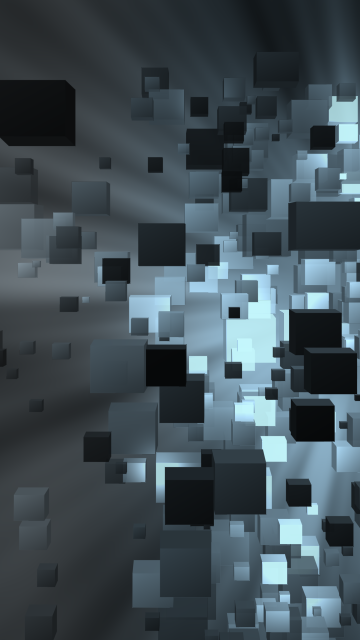
This background is drawn by a Shadertoy shader. Its source:

```glsl
// Floating blocks in a hazy, cyan-lit space crossed by soft light rays.
// Each block is a rectangle swept toward a vanishing point; hashed grid layers
// scatter the small ones from far to near, and a few large ones lead the scene.
const vec2  CANVAS     = vec2(0.5625, 1.0);  // working units: height = 1
const vec2  VANISH     = vec2(0.29, 0.60);   // block sides recede to here
const vec2  RAY_SOURCE = vec2(0.58, 0.54);
const vec3  COOL       = vec3(0.79, 1.00, 1.13);
const vec3  NEUTRAL    = vec3(0.92, 1.00, 1.05);
const vec3  HIGHLIGHT  = vec3(0.77, 0.97, 0.99);
const float SWEEP      = 1.5;                // block depth per half height
const float RAY_GAIN   = 0.85;
const float BEAM_GAIN  = 0.95;
const int   LAYERS     = 11;

float hash(vec2 p) {
    vec3 q = fract(p.xyx * 0.1031);
    q += dot(q, q.yzx + 33.33);
    return fract((q.x + q.y) * q.z);
}
vec2 hash2(vec2 p) { return vec2(hash(p), hash(p + 57.3)); }

float cornerSlope(vec2 cell, vec2 f) {
    float a = 6.2832 * hash(cell);
    return dot(vec2(cos(a), sin(a)), f);
}
float gradientNoise(vec2 p) {
    vec2 i = floor(p), f = fract(p), o = vec2(1, 0);
    vec2 w = f * f * f * (f * (f * 6.0 - 15.0) + 10.0);
    return mix(mix(cornerSlope(i, f), cornerSlope(i + o.xy, f - o.xy), w.x),
               mix(cornerSlope(i + o.yx, f - o.yx), cornerSlope(i + 1.0, f - 1.0), w.x), w.y);
}

float glow(vec2 p, vec2 centre, vec2 radius) {
    vec2 q = (p - centre) / radius;
    return exp(-dot(q, q));
}
// Brightness of the lit haze
float lightField(vec2 p) {
    return 0.21 - 0.07 * smoothstep(0.75, 1.0, p.y)
         + 0.36 * glow(p, vec2(0.37, 0.48), vec2(0.15, 0.13))
         + 0.36 * glow(p, vec2(0.51, 0.33), vec2(0.15, 0.16))
         + 0.36 * glow(p, vec2(0.58, 0.70), vec2(0.11, 0.18))
         + 0.16 * glow(p, vec2(0.12, 0.58), vec2(0.28, 0.13))
         + 0.12 * glow(p, vec2(0.45, 0.12), vec2(0.20, 0.12))
         - 0.07 * glow(p, vec2(0.00, 0.42), vec2(0.16, 0.07));
}
// Narrow beams that only show where they strike a block
float spotlight(vec2 p) {
    return glow(p, vec2(0.35, 0.49), vec2(0.10, 0.07))
         + glow(p, vec2(0.43, 0.42), vec2(0.07, 0.06))
         + glow(p, vec2(0.25, 0.27), vec2(0.04))
         + glow(p, vec2(0.34, 0.84), vec2(0.04))
         + glow(p, vec2(0.46, 0.29), vec2(0.07, 0.05))
         + glow(p, vec2(0.55, 0.80), vec2(0.05, 0.12))
         + glow(p, vec2(0.46, 0.13), vec2(0.07, 0.10));
}

vec3 tone(float v, float cool) {
    return min(max(v, 0.03) * mix(NEUTRAL, COOL, cool), HIGHLIGHT);
}
vec3 background(vec2 p) {
    vec2 away = p - RAY_SOURCE;
    vec2 dir = away / max(length(away), 0.001);
    float rays = gradientNoise(dir * 4.0 + 3.7) + 0.5 * gradientNoise(dir * 12.0);
    float v = lightField(p) * (1.0 + RAY_GAIN * rays * smoothstep(0.1, 0.4, length(away)));
    return tone(v + 0.05 * gradientNoise(p * 5.0), smoothstep(0.05, 0.4, p.x));
}

// Front rectangle plus the two faces swept toward the vanishing point
void drawBlock(inout vec3 col, vec2 p, vec2 c, vec2 h, float shade, float beam, float alpha) {
    float aa = 0.7 / iResolution.y;
    vec2 e = (VANISH - c) * SWEEP * h.y, m = p - c - 0.5 * e;
    vec2 box = abs(m) - h - 0.5 * abs(e);
    vec2 n = vec2(e.y, -e.x) / max(length(e), 0.00001);
    float hull = max(max(box.x, box.y), abs(dot(m, n)) - dot(h, abs(n)));
    if (hull > aa) return;
    float lit = lightField(c), struck = beam * spotlight(p);
    float split = dot(p - c - h * sign(e), n) * sign(e.x * e.y);
    float cap = shade * 0.9 + (e.y > 0.0 ? 0.30 : 0.08) * lit + 0.4 * struck;
    float side = shade * 0.65 + 0.07 * lit;
    float v = mix(cap, side, smoothstep(-aa, aa, split));
    vec2 edge = abs(p - c) - h;
    float face = shade * (1.0 + 0.2 * dot((p - c) / h, vec2(-0.5, 0.8))) + struck;
    v = mix(face, v, smoothstep(-aa, aa, max(edge.x, edge.y)));
    col = mix(col, tone(v, smoothstep(-0.1, 0.3, c.x)), alpha * smoothstep(aa, -aa, hull));
}

// Share of grid cells that hold a block: crowded right, sparse top and left
float density(vec2 c) {
    float d = 0.07 + 0.65 * smoothstep(0.14, 0.45, c.x)
            + 0.25 * glow(c, vec2(0.2, 0.58), vec2(0.25, 0.15));
    return d * smoothstep(0.94, 0.82, c.y);
}
void scatterLayer(inout vec3 col, vec2 p, int layer) {
    float near = float(layer) / float(LAYERS - 1), size = mix(0.12, 0.055, near);
    vec2 shift = 19.0 * hash2(vec2(layer, 4)), home = floor(p / size + shift);
    for (int k = 0; k < 9; k++) {
        vec2 id = home + vec2(k % 3 - 1, k / 3 - 1);
        vec2 key = id + 31.0 * float(layer + 1), rnd = hash2(key + 9.1);
        vec2 c = (id + 0.5 + 0.6 * (hash2(key) - 0.5) - shift) * size;
        if (hash(key + 71.0) > density(c) * mix(0.8, 0.45, near)) continue;
        vec2 h = size * mix(0.06, 0.33, rnd.x) * vec2(1.0 + 0.2 * rnd.y, 1.0);
        float dark = step(mix(1.0, 0.55, near * near), hash(key + 23.0));
        float pale = lightField(c) * mix(0.6, 1.5, rnd.y);
        float beam = (1.0 - dark) * BEAM_GAIN * smoothstep(0.25, 0.75, rnd.y);
        drawBlock(col, p, c, h, mix(pale, 0.05 + 0.14 * rnd.y, dark), beam, mix(0.75, 0.97, near));
    }
}

void mainImage(out vec4 fragColor, in vec2 fragCoord) {
    vec2 p = fragCoord / iResolution.xy * CANVAS;
    vec3 col = background(p);
    for (int i = 0; i < LAYERS; i++) scatterLayer(col, p, i);
    // Leading blocks, back to front
    drawBlock(col, p, vec2(0.183, 0.423), vec2(0.042, 0.037), 0.27, 0.0, 0.9);
    drawBlock(col, p, vec2(0.515, 0.648), vec2(0.052, 0.037), 0.16, 0.0, 1.0);
    drawBlock(col, p, vec2(0.434, 0.896), vec2(0.033, 0.023), 0.13, 0.0, 1.0);
    drawBlock(col, p, vec2(0.050, 0.831), vec2(0.052, 0.044), 0.06, 0.0, 1.0);
    drawBlock(col, p, vec2(0.252, 0.618), vec2(0.036, 0.033), 0.13, 0.0, 1.0);
    drawBlock(col, p, vec2(0.498, 0.478), vec2(0.036, 0.033), 0.07, 0.0, 1.0);
    drawBlock(col, p, vec2(0.522, 0.416), vec2(0.036, 0.032), 0.06, 0.0, 1.0);
    drawBlock(col, p, vec2(0.493, 0.338), vec2(0.030, 0.028), 0.04, 0.0, 1.0);
    drawBlock(col, p, vec2(0.284, 0.372), vec2(0.035, 0.033), 0.13, 0.0, 1.0);
    drawBlock(col, p, vec2(0.259, 0.425), vec2(0.031, 0.029), 0.03, 0.0, 1.0);
    drawBlock(col, p, vec2(0.376, 0.236), vec2(0.040, 0.040), 0.15, 0.0, 1.0);
    drawBlock(col, p, vec2(0.296, 0.215), vec2(0.038, 0.035), 0.07, 0.0, 1.0);
    drawBlock(col, p, vec2(0.290, 0.105), vec2(0.040, 0.038), 0.20, 0.0, 1.0);
    fragColor = vec4(col, 1.0);
}
```
